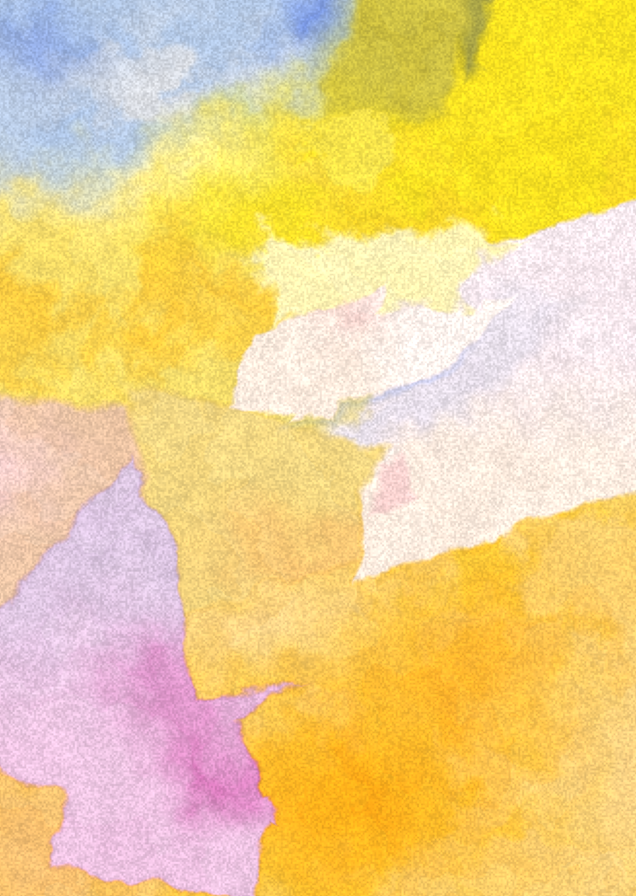
Write a Shadertoy shader that draws this background.

```glsl
// Abstract watercolour: blue, yellow, violet and orange washes around pale bare paper.

const vec3 LEMON = vec3(.96, .88, .14);
const vec3 STRAW = vec3(.96, .87, .43);
const vec3 GOLD = vec3(.97, .78, .22);
const vec3 ORANGE = vec3(.99, .68, .09);
const vec3 APRICOT = vec3(.97, .83, .54);
const vec3 CREAM = vec3(.99, .95, .72);
const vec3 PAPER = vec3(.98, .92, .87);
const vec3 LAVENDER = vec3(.90, .87, .91);
const vec3 SKY = vec3(.70, .78, .89);
const vec3 COBALT = vec3(.46, .58, .88);
const vec3 OLIVE = vec3(.80, .75, .27);
const vec3 SAND = vec3(.94, .84, .52);
const vec3 ROSE = vec3(.95, .81, .80);
const vec3 LILAC = vec3(.86, .78, .88);
const vec3 ORCHID = vec3(.92, .77, .88);
const vec3 MAGENTA = vec3(.82, .39, .69);

float hash(vec2 p) {
    vec3 q = fract(p.xyx * .1031);
    q += dot(q, q.yzx + 33.33);
    return fract((q.x + q.y) * q.z);
}

float noise(vec2 p) {
    vec2 i = floor(p), f = fract(p);
    f = f * f * (3. - 2. * f);
    return mix(mix(hash(i), hash(i + vec2(1, 0)), f.x),
               mix(hash(i + vec2(0, 1)), hash(i + 1.), f.x), f.y);
}

float fbm(vec2 p) {
    float sum = 0., amp = .53;
    for (int i = 0; i < 4; i++) {
        sum += amp * noise(p);
        p = mat2(1.6, 1.2, -1.2, 1.6) * p + 17.;
        amp *= .5;
    }
    return sum;
}

vec2 fbm2(vec2 p) { return vec2(fbm(p), fbm(p + 71.)) - .5; }

// Distance to the line a-b, positive on its left
float side(vec2 p, vec2 a, vec2 b) {
    vec2 e = normalize(b - a), q = p - a;
    return e.x * q.y - e.y * q.x;
}

// Convex counter-clockwise quad, positive inside
float quad(vec2 p, vec2 a, vec2 b, vec2 c, vec2 d) {
    return min(min(side(p, a, b), side(p, b, c)), min(side(p, c, d), side(p, d, a)));
}

float blob(vec2 p, vec2 centre, vec2 radius) {
    vec2 q = (p - centre) / radius;
    return exp(-dot(q, q));
}

// Lay pigment over a colour, with a darker dried rim
vec3 wash(vec3 under, vec3 pigment, float d, float soft, float rim) {
    vec3 c = mix(under, pigment, smoothstep(-soft, soft, d));
    return mix(c, c * pigment, rim * exp(-pow(d / .003, 2.)));
}

// Drying lines: tone that builds up slowly, then stops at a crisp edge
float tide(float level) {
    float f = fract(level);
    return f * (1. - smoothstep(.9, 1., f));
}

void mainImage(out vec4 fragColor, in vec2 fragCoord) {
    vec2 uv = fragCoord / iResolution.xy * vec2(.711, 1.);
    vec2 fray = fbm2(uv * 34.);
    vec2 p = uv + .03 * fbm2(uv * 8.) + .026 * fray;
    vec2 s = uv + .09 * fbm2(uv * 8.) + .06 * fray;
    float cloud = smoothstep(.38, .62, fbm(s * 11. + 5.));

    // Yellow upper ground
    vec3 col = mix(STRAW, GOLD, .75 * cloud * blob(s, vec2(.12, .66), vec2(.25, .1)));
    col = mix(col, LEMON, smoothstep(.08, .28, s.x) * smoothstep(.66, .76, s.y));
    col = mix(col, GOLD, .35 * cloud * smoothstep(.9, .8, s.y));
    col = mix(col, CREAM, .75 * blob(s, vec2(.14, .81), vec2(.18, .05)));

    // Orange lower ground
    vec3 warm = mix(vec3(.97, .81, .43), GOLD, cloud);
    warm = mix(warm, ORANGE, .9 * blob(s, vec2(.40, .10), vec2(.15, .08)));
    warm = mix(warm, ORANGE, .75 * blob(s, vec2(.54, .25), vec2(.14, .08)));
    warm = mix(warm, APRICOT, blob(s, vec2(.71, .11), vec2(.11, .18)));
    warm = mix(warm, APRICOT, blob(s, vec2(.29, .29), vec2(.14, .08)));
    warm = mix(warm, vec3(.95, .75, .46), blob(s, vec2(.03, .05), vec2(.17, .12)));
    col = mix(col, warm, smoothstep(.50, .42, s.y));

    // Blue sky and olive veil
    float sky = min(side(s, vec2(0, .775), vec2(.36, .885)), side(p, vec2(.345, .86), vec2(.417, 1)));
    vec3 blue = mix(SKY, vec3(.85, .86, .88), cloud * blob(s, vec2(.20, .90), vec2(.16, .1)));
    blue = mix(blue, COBALT, .85 * blob(s, vec2(.37, .97), vec2(.05, .05)));
    blue = mix(blue, COBALT, .5 * blob(s, vec2(.04, .95), vec2(.07, .05)));
    col = wash(col, blue, sky, .05, 0.);
    vec3 veil = mix(LEMON, OLIVE, smoothstep(.82, .92, s.y));
    col = wash(col, veil, quad(p, vec2(.34, .82), vec2(.50, .87), vec2(.55, 1.03), vec2(.42, 1.03)), .01, .1);
    col = wash(col, vec3(.66, .64, .28), quad(p, vec2(.525, .91), vec2(.543, .92), vec2(.55, 1.03), vec2(.525, 1.03)), .008, .1);
    col = wash(col, vec3(.95, .88, .3), .045 - length(s - vec2(.39, .84)), .006, .1);

    // Pale diagonal band
    vec3 pale = mix(PAPER, vec3(.96, .91, .93), smoothstep(.45, .62, s.y));
    col = wash(col, pale, quad(p, vec2(.40, .355), vec2(.80, .48), vec2(.80, .80), vec2(.42, .70)), .004, .25);
    col = wash(col, CREAM, quad(s, vec2(.27, .63), vec2(.48, .655), vec2(.59, .745), vec2(.31, .73)), .01, .08);
    float shade = quad(s, vec2(.33, .49), vec2(.50, .51), vec2(.66, .66), vec2(.56, .67));
    col = wash(col, LAVENDER, shade, .025, 0.);

    // Sand slope and rosy left flank
    float slope = max(quad(p, vec2(.19, .31), vec2(.40, .38), vec2(.41, .50), vec2(.135, .50)),
                      quad(p, vec2(.135, .48), vec2(.40, .45), vec2(.44, .50), vec2(.145, .568)));
    vec3 sand = mix(SAND, vec3(.96, .78, .47), blob(s, vec2(.35, .38), vec2(.13, .05)));
    col = wash(col, sand, slope, .006, .15);
    vec3 flank = mix(vec3(.92, .78, .66), ROSE, blob(s, vec2(0, .47), vec2(.06, .06)));
    col = wash(col, flank, quad(p, vec2(-.1, .2), vec2(.19, .3), vec2(.137, .55), vec2(-.1, .555)), .008, .1);

    // Bare paper islands with pink stains
    float island = max(quad(p, vec2(.262, .538), vec2(.375, .535), vec2(.43, .68), vec2(.275, .625)),
                       quad(p, vec2(.33, .53), vec2(.47, .58), vec2(.58, .665), vec2(.39, .645)));
    vec3 bare = mix(PAPER, ROSE, .7 * blob(s, vec2(.39, .65), vec2(.05, .04)));
    bare = mix(bare, vec3(.99, .95, .93), smoothstep(.38, .45, s.x));
    float damp = exp(-pow((island + .004) / .005, 2.)) * smoothstep(.29, .36, p.x);
    col = mix(col, COBALT, .25 * damp * smoothstep(.64, .58, p.y));
    col = wash(col, bare, island, .003, .15);
    col = wash(col, ROSE, quad(p, vec2(.42, .43), vec2(.47, .45), vec2(.455, .49), vec2(.43, .48)), .006, .05);

    // Violet peak
    float peak = quad(p, vec2(-.08, .2), vec2(.228, .2), vec2(.185, .40), vec2(.137, .49));
    peak = max(peak, quad(p, vec2(-.05, .14), vec2(.31, .08), vec2(.272, .2), vec2(-.05, .30)));
    peak = max(peak, quad(p, vec2(.06, .04), vec2(.29, -.02), vec2(.308, .11), vec2(.09, .16)));
    peak = max(peak, quad(p, vec2(.20, .19), vec2(.27, .195), vec2(.335, .225), vec2(.21, .215)));
    vec3 violet = mix(ORCHID, LILAC, smoothstep(.15, .38, s.y));
    violet = mix(violet, MAGENTA, (.5 + .4 * cloud) * blob(s, vec2(.26, .14), vec2(.07, .06)));
    violet = mix(violet, MAGENTA, .45 * blob(s, vec2(.20, .23), vec2(.05, .05)));
    col = wash(col, violet, peak, .003, .4);

    // Drying lines, pigment pooling and paper grain
    col = mix(col, col * col, .17 * tide(5. * fbm(s * 6. + 3.)));
    col *= 1.02 + .1 * (fbm(uv * 50.) - .5) + .18 * (noise(uv * 460.) - .5);
    fragColor = vec4(clamp(col, 0., 1.), 1.);
}
```
